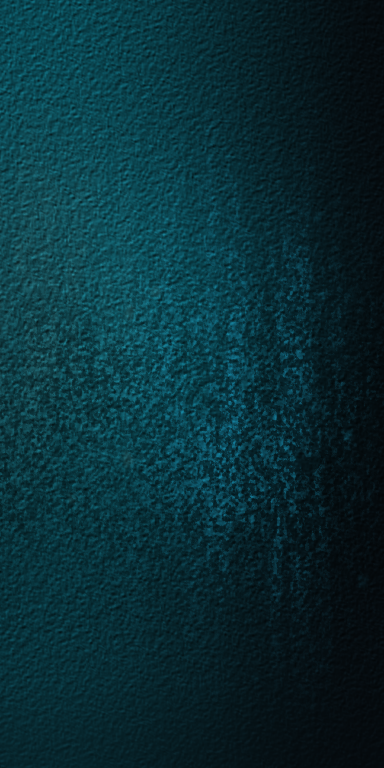
This texture is drawn by a Shadertoy shader. Its source:

```glsl
#define GRAIN_SCALE 142.0
#define GRAIN_RELIEF 0.8
#define FLECK_SCALE 120.0
#define STREAK_SCALE vec2(36.0, 2.6)
#define SPOT_GRID 5.0
#define SHADOW_COLOR vec3(0.02, 0.042, 0.056)
#define TEAL vec3(0.035, 0.285, 0.33)
#define MIST vec3(0.17, 0.37, 0.39)
#define AZURE vec3(0.07, 0.44, 0.55)

float hash(vec2 p) {
    vec3 q = fract(vec3(p.xyx) * 0.1031);
    q += dot(q, q.yzx + 33.33);
    return fract((q.x + q.y) * q.z);
}

float noise(vec2 p) {
    vec2 i = floor(p), f = fract(p);
    f = f * f * (3.0 - 2.0 * f);
    float low = mix(hash(i), hash(i + vec2(1, 0)), f.x);
    float high = mix(hash(i + vec2(0, 1)), hash(i + vec2(1, 1)), f.x);
    return mix(low, high, f.y);
}

float fbm(vec2 p) {
    float sum = 0.0, weight = 0.533;
    for (int i = 0; i < 4; i++) {
        sum += weight * noise(p);
        p = mat2(1.6, 1.2, -1.2, 1.6) * p + 7.3;
        weight *= 0.5;
    }
    return sum;
}

// Noise that stays stretched along the vertical in every octave
float streaks(vec2 p) {
    vec2 q = p * STREAK_SCALE;
    q.x += 0.5 * noise(p * 9.0);
    return 0.45 * noise(q) + 0.3 * noise(q * vec2(1.9, 2.6) + 5.0) + 0.25 * noise(q * vec2(2.7, 7.0) + 9.0);
}

float bell(float x, float center, float width) {
    float d = (x - center) / width;
    return exp(-d * d);
}

// Height of the pebbled surface
float pebbles(vec2 p) {
    vec2 q = p * GRAIN_SCALE;
    q += 0.8 * noise(p * 37.0);
    return 0.65 * noise(vec2(q.x * 0.8 + q.y * 0.3, q.y * 0.9 - q.x * 0.3))
         + 0.35 * noise(q * 1.5 + 11.0);
}

// Small soft marks scattered over a jittered grid
float scatteredSpots(vec2 p) {
    vec2 cell = floor(p * SPOT_GRID);
    float ragged = 0.016 * (fbm(p * 50.0) - 0.5);
    float mark = 0.0;
    for (int y = -1; y <= 1; y++)
    for (int x = -1; x <= 1; x++) {
        vec2 id = cell + vec2(x, y);
        vec2 center = (id + vec2(hash(id + 3.1), hash(id + 8.7))) / SPOT_GRID;
        float radius = mix(0.008, 0.021, hash(id + 5.3));
        float d = length((p - center) * vec2(1.0, 0.75)) + ragged;
        mark += step(0.55, hash(id + 1.9)) * (1.0 - smoothstep(radius * 0.3, radius, d));
    }
    return min(mark, 1.0);
}

// Broad light on the panel, fading into shadow at the right and below
float panelLight(vec2 uv) {
    float level = mix(0.62, 0.89, smoothstep(0.1, 0.6, uv.y));
    level += 0.36 * bell(uv.x, 0.47, 0.32) * bell(uv.y, 0.57, 0.21);
    level += 0.1 * bell(uv.x, 0.0, 0.3) * bell(uv.y, 0.93, 0.15);
    level *= 1.0 - 0.3 * bell(uv.y, 0.0, 0.09);
    float edge = 0.56 + 0.1 * uv.y + 0.15 * bell(uv.y, 0.54, 0.24);
    return level * (1.0 - smoothstep(edge - 0.5, edge + 0.37, uv.x));
}

void mainImage(out vec4 fragColor, in vec2 fragCoord) {
    vec2 uv = fragCoord / iResolution.xy;
    vec2 p = fragCoord / iResolution.x;

    // Base gradient, greyer along the left side
    float light = panelLight(uv);
    float mist = bell(uv.x, 0.0, 0.34) * bell(uv.y, 0.62, 0.2);
    vec3 color = mix(SHADOW_COLOR, mix(TEAL, MIST, 0.3 * mist), light);

    // Worn vertical streaks, broken into sparser flecks towards the shadow
    float streak = smoothstep(0.32, 0.7, streaks(p));
    float cloud = smoothstep(0.28, 0.7, fbm(p * vec2(7.0, 4.0) + 19.0));
    float sparse = 0.1 * smoothstep(0.6, 0.95, uv.x);
    float fleck = smoothstep(0.38 + sparse, 0.64 + sparse, fbm(p * FLECK_SCALE * vec2(1.0, 0.85)));
    float blueZone = bell(uv.x, 0.67, 0.31) * bell(uv.y, 0.48, 0.26);
    float wear = smoothstep(0.75, 0.5, uv.y) * smoothstep(0.1, 0.38, uv.y);
    color *= 1.0 - 0.4 * wear * (1.0 - fleck) * (0.55 + 0.45 * cloud);
    float blueWear = blueZone * (0.25 + 0.75 * streak) * (0.25 + 0.75 * fleck) * (0.6 + 0.4 * cloud);
    color = mix(color, AZURE, 0.78 * blueWear * (1.0 - 0.5 * smoothstep(0.75, 1.0, uv.x)));
    color = mix(color, MIST, 0.42 * mist * streak * (0.3 + 0.7 * fleck));

    // Pale marks
    float spotZone = bell(uv.x, 0.52, 0.38) * bell(uv.y, 0.48, 0.25);
    vec3 spotColor = mix(MIST, AZURE, smoothstep(0.3, 0.7, uv.x));
    color = mix(color, spotColor, 0.6 * spotZone * scatteredSpots(p));

    // Pebbled relief lit from the upper left
    vec2 towardLight = vec2(-0.6, 0.8) * 0.45 / GRAIN_SCALE;
    float slope = pebbles(p - towardLight) - pebbles(p + towardLight);
    float relief = GRAIN_RELIEF * (1.0 - 0.5 * smoothstep(0.2, 0.0, uv.y));
    color *= clamp(1.0 + relief * slope, 0.25, 1.8);
    color += 0.02 * max(slope, 0.0) * vec3(0.5, 1.0, 1.2);

    fragColor = vec4(clamp(color, 0.0, 1.0), 1.0);
}
```
